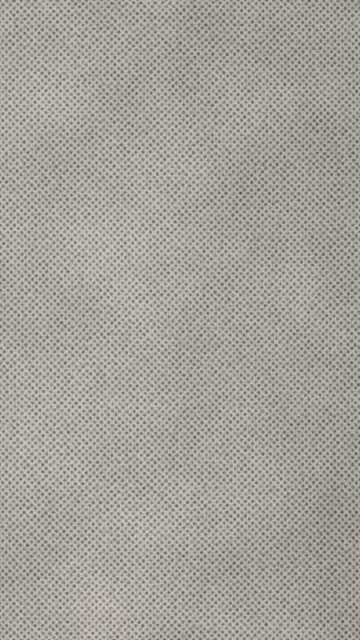
This texture is drawn by a Shadertoy shader. Its source:

```glsl
// Pale grey spunbond fabric with a staggered grid of small embossed dots.
// A diagonal lattice places the dots; cellular noise gives the fibre grain,
// and layered sines give the soft cloudy density and slight lattice drift.

vec2 hash2(vec2 p) {
    vec3 q = fract(p.xyx * vec3(0.1031, 0.1030, 0.0973));
    q += dot(q, q.yzx + 33.33);
    return fract((q.xx + q.yz) * q.zy);
}

// Distance to the nearest scattered point
float cellular(vec2 p) {
    vec2 cell = floor(p), f = fract(p);
    float nearest = 2.0;
    for (int y = -1; y <= 1; y++)
    for (int x = -1; x <= 1; x++) {
        vec2 o = vec2(x, y);
        nearest = min(nearest, length(o + hash2(cell + o + 50.0) - f));
    }
    return nearest;
}

// Rotated, warped sine layers, roughly -1 to 1
float clouds(vec2 p) {
    float sum = 0.0, weight = 0.5;
    for (int i = 0; i < 5; i++) {
        sum += weight * sin(p.x + 1.3 * sin(p.y * 0.8)) * cos(p.y + sin(p.x * 0.7));
        p = mat2(1.2, 1.3, -1.3, 1.2) * p + 2.1;
        weight *= 0.68;
    }
    return sum;
}

void mainImage(out vec4 fragColor, in vec2 fragCoord) {
    vec2 uv = fragCoord / iResolution.xy;
    vec2 p = uv * vec2(1.0, 1.7778);
    float pixel = 50.0 / iResolution.x;

    // Staggered lattice: 50 dots across and 88 down, plus the offset rows
    vec2 grid = uv * vec2(50.0, 88.0);
    grid += 0.12 * vec2(sin(uv.y * 9.0 + uv.x * 4.0), sin(uv.x * 7.0 - uv.y * 5.0));
    vec2 diagonal = vec2(grid.x + grid.y, grid.x - grid.y);
    vec2 id = floor(diagonal + 0.5);
    vec2 jitter = hash2(id + 200.0);
    vec2 offset = diagonal - id + 0.14 * (jitter - 0.5);
    float d = length(offset) * 0.7071;

    // Fibre grain and cloudy density
    float grain = 0.55 - cellular(p * 120.0);
    float fleck = 0.55 - cellular(p * vec2(190.0, 150.0) + 31.0);
    float cloud = clouds(p * 7.0 + 1.5);

    // Cloth with raised pale threads between the dots
    float tone = 0.655 + 0.035 * smoothstep(0.26, 0.42, d);
    tone += 0.10 * grain + 0.08 * fleck;

    // Pressed dots of uneven depth
    float radius = 0.205 + 0.04 * (jitter.x - 0.5);
    float soft = 0.05 + 0.5 * pixel;
    float dotMask = 1.0 - smoothstep(radius - soft, radius + soft, d);
    tone -= dotMask * (0.20 + 0.09 * (jitter.y - 0.5));

    // Blotches and uneven light, dimmer towards the right and the corners
    tone += 0.035 * cloud;
    tone += 0.025 - 0.045 * uv.x * uv.x - 0.05 * dot(uv - 0.5, uv - 0.5);

    // Warm grey, slightly rosier at the bottom
    vec3 tint = mix(vec3(1.03, 1.0, 0.95), vec3(1.015, 1.005, 0.95), smoothstep(0.0, 0.5, uv.y));
    fragColor = vec4(clamp(tone * tint, 0.0, 1.0), 1.0);
}
```
